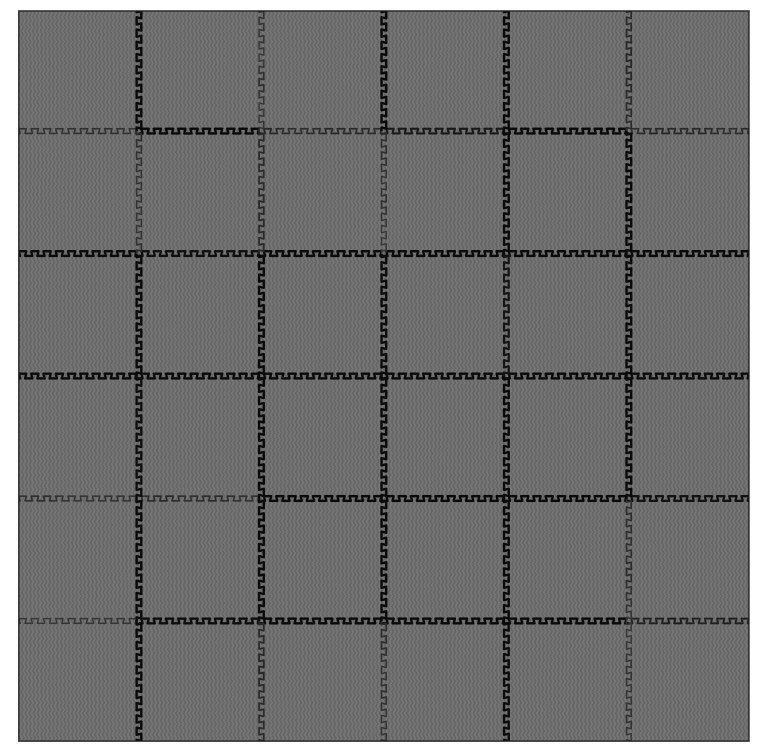
Write a Shadertoy shader that draws this pattern.

```glsl
// A square floor mat of 6 x 6 grey interlocking foam tiles on white.
// Each seam is the distance to a folded dovetail tooth, repeated along the grid;
// fading varies by hash per seam, and fine wavy ridges give the tread.

const float TILES = 6.0;
const float TEETH = 10.0;              // teeth along one tile side
const float TILE = 0.1620;             // all lengths are in canvas heights
const vec2  GRID_ORIGIN = vec2(0.0218, 0.0166);
const float TOOTH_HEIGHT = 0.0031;     // half the depth of the toothed seam
const float TOOTH_FLARE = 0.0007;      // overhang of the dovetail
const float SEAM_HALF_WIDTH = 0.0016;
const float EDGE_HALF_WIDTH = 0.0009;
const vec2  RIDGE_PITCH = vec2(0.0051, 0.0094);
const float RIDGE_SWAY = 1.3;

const vec3 PAPER = vec3(1.0);
const vec3 FOAM_LIGHT = vec3(0.46);
const vec3 FOAM_DARK = vec3(0.40);
const vec3 SEAM_DARK = vec3(0.04);
const vec3 SEAM_FADED = vec3(0.22);
const vec3 EDGE_COLOR = vec3(0.12);
const float TAU = 6.2831853;

float hash(vec2 p) {
    vec3 q = fract(vec3(p.xyx) * 0.1031);
    q += dot(q, q.yzx + 33.33);
    return fract((q.x + q.y) * q.z);
}

float valueNoise(vec2 p) {
    vec2 i = floor(p), f = fract(p);
    f = f * f * (3.0 - 2.0 * f);
    return mix(mix(hash(i), hash(i + vec2(1, 0)), f.x),
               mix(hash(i + vec2(0, 1)), hash(i + vec2(1, 1)), f.x), f.y);
}

float segmentDistance(vec2 p, vec2 a, vec2 b) {
    vec2 ab = b - a;
    return length(p - a - ab * clamp(dot(p - a, ab) / dot(ab, ab), 0.0, 1.0));
}

float coverage(float d, float halfWidth, float pixel) {
    return clamp(0.5 + (halfWidth - d) / pixel, 0.0, 1.0);
}

// Distance to a toothed line: x runs along the seam, y across it.
float toothDistance(vec2 p) {
    float period = TILE / TEETH;
    float x = abs(fract(p.x / period) - 0.5) * period;
    vec2 q = vec2(x, p.y);
    vec2 crest = vec2(0.25 * period + TOOTH_FLARE, TOOTH_HEIGHT);
    vec2 root = vec2(0.25 * period - TOOTH_FLARE, -TOOTH_HEIGHT);
    float d = segmentDistance(q, crest, root);
    d = min(d, segmentDistance(q, vec2(0.0, TOOTH_HEIGHT), crest));
    return min(d, segmentDistance(q, root, vec2(0.5 * period, -TOOTH_HEIGHT)));
}

// Lays the seam nearest to p over the colour; p.x runs along the seam.
vec3 drawSeam(vec3 color, vec2 p, float seed, float pixel) {
    float line = clamp(round(p.y / TILE), 1.0, TILES - 1.0);
    float tile = clamp(floor(p.x / TILE), 0.0, TILES - 1.0);
    float d = toothDistance(vec2(p.x, p.y - line * TILE));

    // Seams fade more often toward the rim of the mat
    vec2 fromCenter = abs(vec2(tile + 0.5, line) / TILES - 0.5);
    float rim = 2.0 * max(fromCenter.x, fromCenter.y);
    float wear = smoothstep(0.85, 1.25, hash(vec2(tile, line) + seed) + 0.5 * rim);
    wear *= 0.75 + 0.25 * valueNoise(vec2(p.x / TILE * 5.0, line + seed));

    float ink = coverage(d, SEAM_HALF_WIDTH * (1.0 - 0.4 * wear), pixel);
    return mix(color, mix(SEAM_DARK, SEAM_FADED, wear), ink);
}

// Fine swaying ridges, softened to their mean when too small to resolve.
vec3 foam(vec2 p, float pixel) {
    float sway = RIDGE_SWAY * sin(TAU * p.y / RIDGE_PITCH.y);
    float drift = 2.0 * valueNoise(p / TILE * 4.0);
    float ridge = sin(TAU * p.x / RIDGE_PITCH.x + sway + drift);
    float tone = smoothstep(-0.6, 0.6, ridge + 0.1);
    float detail = 1.0 - smoothstep(0.45, 0.8, pixel / RIDGE_PITCH.x);
    return mix(FOAM_DARK, FOAM_LIGHT, mix(0.5, tone, detail));
}

void mainImage(out vec4 fragColor, in vec2 fragCoord) {
    float pixel = 1.0 / iResolution.y;
    vec2 p = fragCoord * pixel - GRID_ORIGIN;

    // Tiles and their interlocking seams
    vec3 mat = foam(p, pixel);
    mat = drawSeam(mat, p, 17.0, pixel);
    mat = drawSeam(mat, p.yx, 53.0, pixel);

    // Straight rim, trimmed by one tooth height
    float halfSide = 0.5 * TILE * TILES;
    vec2 fromRim = abs(p - halfSide) - (halfSide - TOOTH_HEIGHT);
    float rim = max(fromRim.x, fromRim.y);
    vec3 color = mix(PAPER, mat, coverage(rim, 0.0, pixel));
    color = mix(color, EDGE_COLOR, coverage(abs(rim), EDGE_HALF_WIDTH, pixel));

    fragColor = vec4(color, 1.0);
}
```
